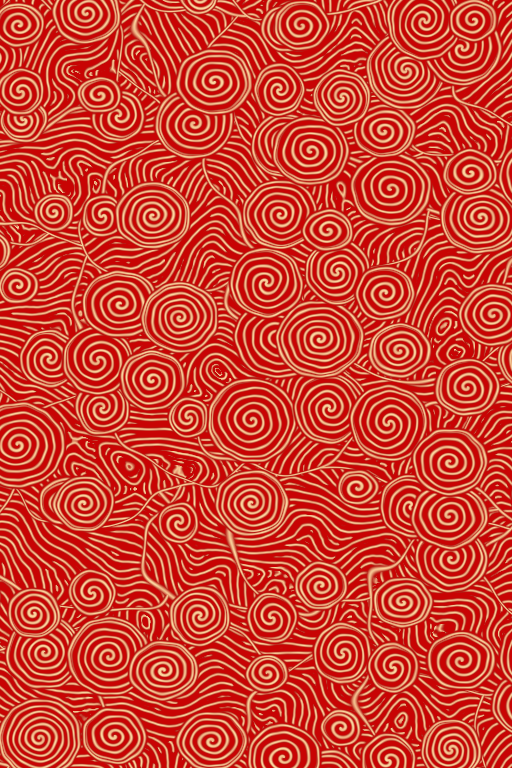
This pattern is drawn by a WebGL 1 fragment shader. Its source:

```glsl
precision highp float;

uniform vec2 u_resolution;

const float TAU = 6.28319;
const float SPACING = 0.0095;     // gap between neighbouring strokes
const float HALF_WIDTH = 0.00135; // half of a stroke's thickness
const float SPIRAL_CELL = 0.095;
const float PATCH_CELL = 0.17;

const vec3 RED = vec3(0.785, 0.015, 0.015);
const vec3 BRICK = vec3(0.68, 0.03, 0.02);
const vec3 CREAM = vec3(0.98, 0.84, 0.62);

vec2 hash2(vec2 p) {
    vec2 k = vec2(dot(p, vec2(127.1, 311.7)), dot(p, vec2(269.5, 183.3)));
    return fract(sin(k) * 43758.5);
}

float gradientDot(vec2 corner, vec2 offset) {
    float angle = TAU * hash2(corner).x;
    return dot(vec2(cos(angle), sin(angle)), offset);
}

float gradientNoise(vec2 p) {
    vec2 i = floor(p);
    vec2 f = p - i;
    vec2 u = f * f * f * (f * (f * 6.0 - 15.0) + 10.0);
    vec2 x = vec2(1.0, 0.0);
    float low = mix(gradientDot(i, f), gradientDot(i + x.xy, f - x.xy), u.x);
    float high = mix(gradientDot(i + x.yx, f - x.yx), gradientDot(i + x.xx, f - x.xx), u.x);
    return mix(low, high, u.y);
}

float stroke(float dist, float halfWidth, float soft) {
    return 1.0 - smoothstep(halfWidth - soft, halfWidth + soft, dist);
}

vec2 spiralCentre(vec2 cell) {
    return (cell + mix(vec2(0.06), vec2(0.94), hash2(cell + 3.7))) * SPIRAL_CELL;
}

// Overlapping cloud patches: xy = seed of the top patch, z = distance to its edge
vec3 cloudPatch(vec2 p) {
    vec3 top = vec3(0.5, 0.5, 1.0);
    vec2 home = floor(p / PATCH_CELL);
    float wobble = 0.035 * gradientNoise(p * 13.0);
    for (int j = -1; j <= 1; j++) {
        for (int i = -1; i <= 1; i++) {
            vec2 cell = home + vec2(float(i), float(j));
            vec2 seed = hash2(cell + 51.3);
            vec2 centre = (cell + mix(vec2(0.2), vec2(0.8), seed)) * PATCH_CELL;
            float radius = PATCH_CELL * mix(0.5, 0.8, fract(seed.x * 7.0 + seed.y));
            float outside = length((p - centre) * vec2(0.85, 1.1)) + wobble - radius;
            top = outside < 0.0 ? vec3(seed, -outside) : vec3(top.xy, min(top.z, outside));
        }
    }
    return top;
}

// Height field whose contours flow through a patch and bend around the spirals
float flowHeight(vec2 p, vec2 seed) {
    float tilt = (seed.x - 0.5) * 1.9;
    vec2 warp = vec2(gradientNoise(p * 8.0 + seed * 31.0), gradientNoise(p * 8.0 + seed * 17.0 + 5.0));
    float height = dot(p + 0.04 * warp, vec2(sin(tilt), cos(tilt)));
    height += 0.04 * gradientNoise(p * 14.0 + seed * 40.0);
    height += 0.0006 * gradientNoise(p * 110.0);
    vec2 home = floor(p / SPIRAL_CELL);
    for (int j = -1; j <= 1; j++) {
        for (int i = -1; i <= 1; i++) {
            vec2 d = (p - spiralCentre(home + vec2(float(i), float(j)))) / SPIRAL_CELL;
            float bump = max(0.0, 1.0 - dot(d, d));
            height += 0.045 * bump * bump;
        }
    }
    return height;
}

// Evenly spaced contours: every other stroke tapers off where the slope steepens
float flowInk(vec2 p, vec2 seed, float soft) {
    const vec2 e = vec2(0.001, 0.0);
    float height = flowHeight(p, seed);
    vec2 slope = vec2(flowHeight(p + e.xy, seed), flowHeight(p + e.yx, seed)) - height;
    float steep = max(length(slope) / e.x, 0.15);
    float level = log2(steep);
    float gap = SPACING * exp2(floor(level));
    float phase = height / gap;
    float index = floor(phase + 0.5);
    float taper = mod(index, 2.0) * smoothstep(0.3, 0.6, fract(level));
    float dist = abs(phase - index) * gap / steep;
    return stroke(dist, mix(HALF_WIDTH, -soft, taper), soft);
}

// One outlined spiral: x = ink, y = coverage
vec2 spiral(vec2 p, vec2 cell, float soft) {
    vec2 seed = hash2(cell + 17.9);
    vec2 q = (p - spiralCentre(cell)) * vec2(mix(0.84, 1.05, seed.y), 1.0);
    float radius = SPIRAL_CELL * mix(0.22, 0.56, seed.x);
    float r = length(q) + 0.003 * gradientNoise(p * 45.0) * smoothstep(0.0, 0.02, length(q));
    float arms = (seed.y < 0.6 ? 1.0 : 2.0) * (fract(seed.x * 13.0) < 0.5 ? -1.0 : 1.0);
    float gap = SPACING * mix(0.82, 1.1, fract(seed.y * 9.0));
    float phase = r / gap + arms * atan(q.y, q.x) / TAU + seed.x;
    float slope = length(vec2(1.0, arms * gap / (TAU * max(r, 0.001))));
    float dist = abs(fract(phase) - 0.5) * gap / slope;
    float halfWidth = HALF_WIDTH * (1.0 + 0.6 * exp(-r / 0.012));
    float inside = smoothstep(0.0, 0.5 * gap, radius - r);
    float ink = max(stroke(dist, halfWidth, soft) * inside, stroke(abs(r - radius), HALF_WIDTH, soft));
    return vec2(ink, 1.0 - smoothstep(0.25 * gap, 0.6 * gap, r - radius));
}

void main() {
    vec2 p = gl_FragCoord.xy / u_resolution.y;
    float soft = 1.15 / u_resolution.y;

    // Flowing strokes inside outlined patches
    vec3 cloud = cloudPatch(p);
    float ink = flowInk(p, cloud.xy, soft) * smoothstep(0.0, 0.6 * SPACING, cloud.z);
    ink = max(ink, stroke(cloud.z, HALF_WIDTH, soft));

    // Spirals painted over the flow
    vec2 home = floor(p / SPIRAL_CELL);
    for (int j = -1; j <= 1; j++) {
        for (int i = -1; i <= 1; i++) {
            vec2 layer = spiral(p, home + vec2(float(i), float(j)), soft);
            ink = mix(ink, layer.x, layer.y);
        }
    }

    // Uneven foil, with a darker rim where strokes meet the ground
    ink *= 0.93 + 0.22 * gradientNoise(p * 60.0);
    vec3 ground = mix(RED, BRICK, smoothstep(0.0, 0.1, ink));
    gl_FragColor = vec4(mix(ground, CREAM, clamp(ink, 0.0, 1.0)), 1.0);
}
```
